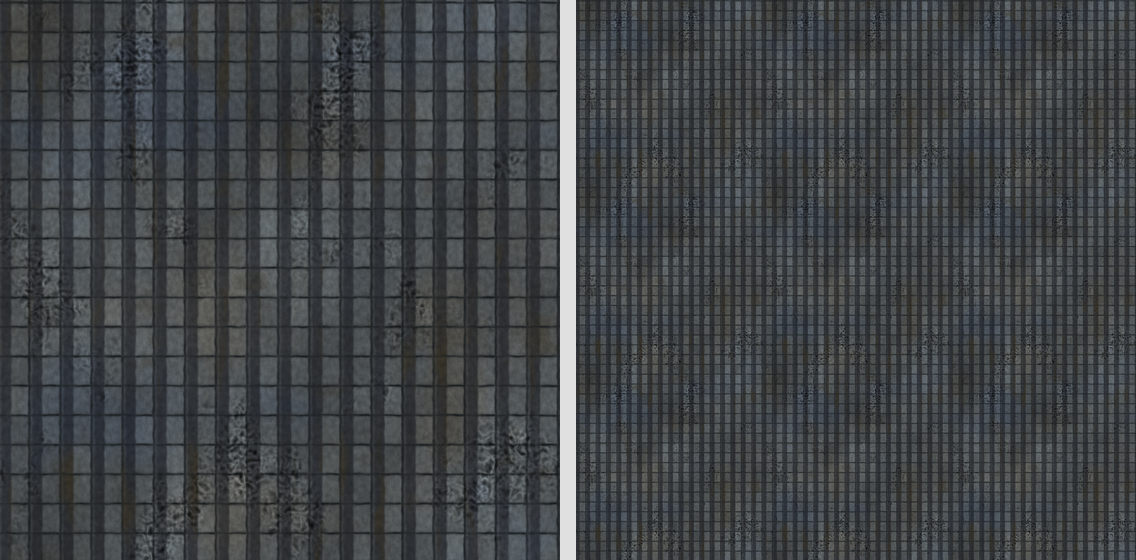
Left, the tile; right, the same tile 3 across and 3 down.
Reproduce this texture procedurally as a WebGL 2 fragment shader.

```glsl
#version 300 es
precision highp float;
// Weathered slate-grey metal grid: raised vertical slats cut by thin dark cross seams.

#define COLUMNS 18.0
#define ROWS 19.0
#define SLAT_HALF 0.28      // half width of a slat, in columns
#define GROOVE_HALF 0.026   // half width of the vertical groove, in columns
#define SEAM_HALF 0.030     // half height of a cross seam, in rows
#define SOFTNESS 0.045      // edge blur, in cells
#define RAGGED 0.022        // edge waviness, in cells
#define CELL_VARIATION 0.08
#define GRAIN 0.20
#define PITTING 0.75
#define RUST 0.6

uniform vec2 u_resolution;
out vec4 fragColor;

const vec3 SLAT_COLOR = vec3(0.312, 0.332, 0.340);
const vec3 GAP_COLOR = vec3(0.182, 0.194, 0.210);
const vec3 SEAM_COLOR = vec3(0.105, 0.120, 0.128);
const vec3 RUST_COLOR = vec3(0.225, 0.195, 0.135);
const vec3 WARM_TINT = vec3(1.05, 0.98, 0.91);
const vec3 COOL_TINT = vec3(0.95, 0.99, 1.08);

float hash(vec2 cell, float seed) {
    uvec3 q = uvec3(ivec3(cell, seed)) * uvec3(1597u, 3812u, 7919u);
    uint h = (q.x ^ (q.y + 977u) ^ q.z) * 747796405u + 289133u;
    h = ((h >> ((h >> 28u) + 4u)) ^ h) * 277803737u;
    h = (h >> 22u) ^ h;
    return float(h >> 8u) / 16777216.0;
}

float cornerSlope(vec2 corner, vec2 offset, vec2 period, float seed) {
    float angle = 6.2831853 * hash(mod(corner, period), seed);
    return dot(vec2(cos(angle), sin(angle)), offset);
}

// Gradient noise that wraps after a whole number of cells, roughly -1 to 1.
float noise(vec2 uv, vec2 period, float seed) {
    vec2 p = uv * period, i = floor(p), f = p - i;
    vec2 s = f * f * f * (f * (f * 6.0 - 15.0) + 10.0);
    vec2 e = vec2(1.0, 0.0);
    float low = mix(cornerSlope(i, f, period, seed),
                    cornerSlope(i + e.xy, f - e.xy, period, seed), s.x);
    float high = mix(cornerSlope(i + e.yx, f - e.yx, period, seed),
                     cornerSlope(i + e.xx, f - e.xx, period, seed), s.x);
    return 1.4 * mix(low, high, s.y);
}

float fractal(vec2 uv, vec2 period, float seed) {
    float sum = 0.0, weight = 0.6;
    for (int octave = 0; octave < 4; octave++) {
        sum += weight * noise(uv, period, seed + float(octave));
        period *= 2.0;
        weight *= 0.55;
    }
    return sum;
}

// Soft repeating band, one per unit.
float band(float x, float center, float halfWidth, float soft) {
    float d = abs(fract(x - center + 0.5) - 0.5) - halfWidth;
    return 1.0 - smoothstep(-soft, soft, d);
}

void main() {
    vec2 uv = gl_FragCoord.xy / u_resolution;
    vec2 count = vec2(COLUMNS, ROWS);
    vec2 ragged = vec2(noise(uv, vec2(60.0), 5.0), noise(uv, vec2(60.0), 7.0));
    vec2 grid = uv * count + RAGGED * ragged;
    vec2 soft = max(vec2(SOFTNESS), 0.8 * count / u_resolution);

    // Slats, gaps and the narrow lip beside each groove
    float slat = band(grid.x, 0.64, SLAT_HALF, soft.x);
    float lip = band(grid.x, 1.01, 0.035, soft.x);
    float groove = band(grid.x, 0.935, GROOVE_HALF, soft.x);
    float seam = band(grid.y, 0.91, SEAM_HALF, soft.y);
    float shade = band(grid.y, 0.91, 0.08, 0.08);
    vec3 color = mix(GAP_COLOR, SLAT_COLOR, max(slat, 0.4 * lip));

    // Tone of each cell and slat
    vec2 cell = mod(floor(uv * count + vec2(-0.3, 0.09)), count);
    float slatTone = hash(vec2(cell.x, 0.0), 9.0) - 0.5;
    color *= 1.0 + CELL_VARIATION * (2.0 * hash(cell, 3.0) - 1.0 + slatTone) * slat;
    color *= 1.0 - 0.10 * shade * slat;

    // Broad warm, cool, light and dark patches
    float tint = fractal(uv, vec2(3.0), 11.0);
    color *= mix(vec3(1.0), WARM_TINT, smoothstep(0.0, 0.6, tint));
    color *= mix(vec3(1.0), COOL_TINT, smoothstep(0.0, 0.6, -tint));
    color *= 1.0 + 0.28 * fractal(uv, vec2(4.0, 3.0), 23.0);

    // Rust, running down the gaps and smeared faintly over the slats
    float runs = fractal(uv, vec2(COLUMNS, 4.0), 31.0);
    float smears = fractal(uv, vec2(6.0, 9.0), 41.0);
    float rust = max(smoothstep(0.1, 0.5, runs) * (1.0 - 0.8 * slat),
                     0.6 * smoothstep(0.25, 0.65, smears));
    color = mix(color, RUST_COLOR, RUST * rust);

    // Dark seams, worn unevenly; some grooves are nearly filled
    float wear = 0.95 + 0.5 * noise(uv, 2.0 * count, 53.0);
    float depth = 0.6 + 0.4 * hash(vec2(floor(mod(grid.x, COLUMNS)), 1.0), 57.0);
    float lines = max(groove * depth, seam * mix(0.6, 1.0, slat));
    color = mix(color, SEAM_COLOR, clamp(lines * wear, 0.0, 1.0));

    // Fine grain, and scratchy pitting gathered in patches
    float grain = fractal(uv, vec2(110.0, 85.0), 61.0);
    float pits = 0.35 - abs(noise(uv + 0.006 * ragged, vec2(75.0, 70.0), 67.0)) * 1.4;
    pits += 0.5 * noise(uv, vec2(150.0, 140.0), 71.0);
    float patches = smoothstep(0.0, 0.55, fractal(uv, vec2(6.0, 4.0), 73.0));
    color *= 1.0 + GRAIN * grain + PITTING * patches * (pits - 0.1);

    fragColor = vec4(clamp(color, 0.0, 1.0), 1.0);
}
```
